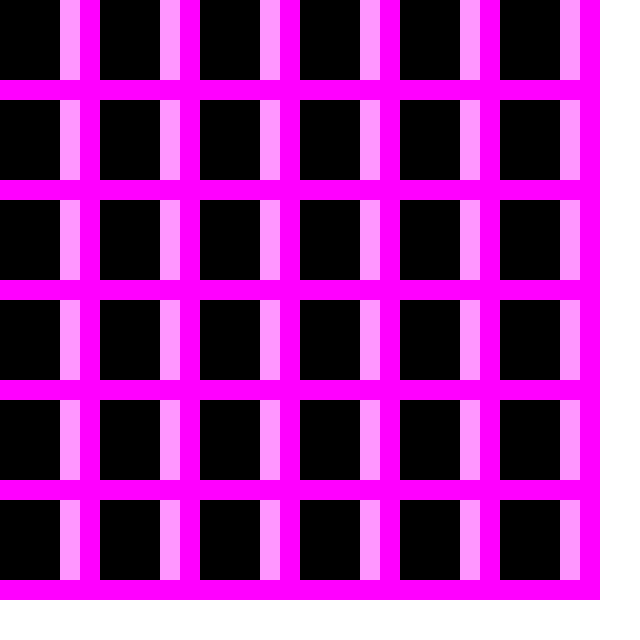
This pattern is drawn by a three.js fragment shader. Its source:

```glsl
// A 6 by 6 grid of black cells with magenta bars on the right and below,
// and a pale strip beside each upright bar. The grid starts at the top left;
// periodic bands are layered over black, then cut off at a white margin.

varying vec2 vUv;

const float CELLS = 6.0;          // repeats across and down
const float CELL_SIZE = 0.15625;  // side of one cell, in canvas widths
const float STRIP_START = 0.6;    // left edge of the pale strip, in cells
const float BAR_START = 0.8;      // near edge of the bars, in cells

const vec3 CELL_COLOR = vec3(0.0, 0.0, 0.0);
const vec3 BAR_COLOR = vec3(1.0, 0.0, 1.0);
const vec3 STRIP_COLOR = vec3(1.0, 0.59, 1.0);
const vec3 MARGIN_COLOR = vec3(1.0, 1.0, 1.0);

// Edge coverage from a signed distance, smoothed over one pixel
float coverage(float inside, float pixel) {
  return clamp(inside / pixel + 0.5, 0.0, 1.0);
}

// Coverage of a band that repeats once per cell
float band(float x, float start, float end, float pixel) {
  float center = 0.5 * (start + end);
  float dist = abs(fract(x - center + 0.5) - 0.5);
  return coverage(0.5 * (end - start) - dist, pixel);
}

void main() {
  // Cell coordinates, running right and down from the top left corner
  vec2 grid = vec2(vUv.x, 1.0 - vUv.y) / CELL_SIZE;
  vec2 pixel = max(fwidth(grid), vec2(1e-5));

  // The strip reaches under the bar so their shared edge stays clean
  float barMiddle = 0.5 * (BAR_START + 1.0);
  float strip = band(grid.x, STRIP_START, barMiddle, pixel.x);
  float upright = band(grid.x, BAR_START, 1.0, pixel.x);
  float level = band(grid.y, BAR_START, 1.0, pixel.y);

  vec3 color = mix(CELL_COLOR, STRIP_COLOR, strip);
  color = mix(color, BAR_COLOR, upright);
  color = mix(color, BAR_COLOR, level);

  // Margin beyond the last column and row; bars run on to its edge
  float insideX = coverage(CELLS - grid.x, pixel.x);
  float insideY = coverage(CELLS - grid.y, pixel.y);
  color = mix(MARGIN_COLOR, color, insideX * insideY);

  gl_FragColor = vec4(color, 1.0);
}
```
